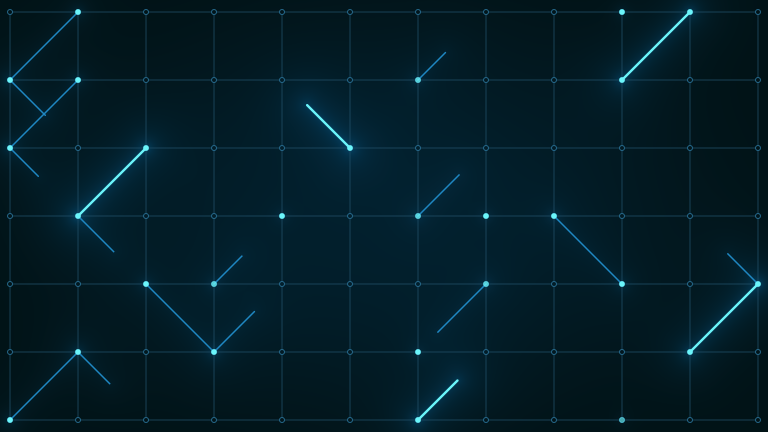
A Shadertoy shader for this background:

```glsl
// Dark circuit-like lattice: a thin square grid with a ring on every node,
// glowing diagonal paths and lit nodes. One path per stratum of the cell list
// keeps their number fixed; full paths may turn at their end into a short tail.

const vec2  CELLS  = vec2(11.0, 6.0);
const vec2  MARGIN = vec2(0.0232, 0.0278);  // first node, in canvas heights
const float PITCH  = 0.1574;                // node spacing, in canvas heights
const int   PATHS  = 14;
const int   STRAYS = 8;

const vec3 CENTRE_COL = vec3(0.009, 0.120, 0.170);
const vec3 EDGE_COL   = vec3(0.005, 0.072, 0.086);
const vec3 GRID_COL   = vec3(0.120, 0.300, 0.395);
const vec3 RING_COL   = vec3(0.150, 0.420, 0.560);
const vec3 THIN_COL   = vec3(0.120, 0.530, 0.760);
const vec3 BRIGHT_COL = vec3(0.420, 0.960, 0.980);
const vec3 GLOW_COL   = vec3(0.008, 0.125, 0.205);

float hash(float p) {
    p = fract(p * 0.1031);
    p *= p + 33.33;
    p *= p + p;
    return fract(p);
}

// Pixel coverage of a shape from its signed distance
float cover(float dist, float px) {
    return clamp(0.5 - dist / px, 0.0, 1.0);
}

float segmentDist(vec2 p, vec2 a, vec2 b) {
    vec2 pa = p - a, ba = b - a;
    return length(pa - ba * clamp(dot(pa, ba) / dot(ba, ba), 0.0, 1.0));
}

// Random grid place within the stratum of slot i, for a grid of given size
vec2 scatter(float i, float slots, vec2 size, float seed) {
    float index = floor((i + hash(i + seed)) * size.x * size.y / slots);
    float row = floor((index + 0.5) / size.x);
    return vec2(index - row * size.x, row);
}

// Grid lines bounded by the outer nodes
float gridLines(vec2 p, float halfWidth, float px) {
    vec2 toLine = abs(p - clamp(round(p), vec2(0.0), CELLS));
    vec2 outside = max(-p, p - CELLS);
    float vertical   = cover(max(toLine.x - halfWidth, outside.y), px);
    float horizontal = cover(max(toLine.y - halfWidth, outside.x), px);
    return max(vertical, horizontal);
}

// Adds a beam: x keeps thin coverage, y bright coverage, z the glow
vec3 addBeam(vec3 beams, vec2 p, vec2 a, vec2 b, bool isBright, float px) {
    float d = segmentDist(p, a, b);
    if (isBright) beams.y = max(beams.y, cover(d - 0.017, px));
    else          beams.x = max(beams.x, cover(d - 0.011, px));
    float halo = 0.6 * exp(-d * 3.0) + 0.3 * exp(-d * 14.0);
    return beams + vec3(0.0, 0.0, (isBright ? 1.0 : 0.28) * halo);
}

// Adds a lit node: x keeps the disc coverage, y its halo
vec2 addDot(vec2 lit, vec2 p, vec2 node, float level, float px) {
    float d = length(p - node);
    return vec2(max(lit.x, level * cover(d - 0.041, px)),
                max(lit.y, level * exp(-d * 12.0)));
}

void mainImage(out vec4 fragColor, in vec2 fragCoord) {
    vec2 uv = fragCoord / iResolution.xy;
    vec2 p = (fragCoord / iResolution.y - MARGIN) / PITCH;
    float px = 1.0 / (iResolution.y * PITCH);

    // Background, falling off towards the corners
    vec2 fromCentre = (uv - 0.5) * vec2(1.7, 1.45);
    vec3 base = mix(CENTRE_COL, EDGE_COL, smoothstep(0.1, 1.0, length(fromCentre)));

    // Paths: start at a cell corner and run along the diagonal
    vec3 beams = vec3(0.0);
    vec2 lit = vec2(0.0);
    for (int k = 0; k < PATHS; k++) {
        float i = float(k);
        bool isFull = (k % 7) % 2 == 0;
        bool isBright = k % 3 == 1;
        bool isRising = k % 4 != 2;
        float side = step(0.5, hash(i + 71.0));
        float reach = mix(0.37, 0.72, hash(i + 211.0));

        vec2 corner = vec2(side, isRising ? side : 1.0 - side);
        vec2 heading = 1.0 - 2.0 * corner;
        vec2 start = scatter(i, float(PATHS), CELLS, 23.0) + corner;
        vec2 end = start + heading * (isFull ? 1.0 : reach);
        beams = addBeam(beams, p, start, end, isBright, px);
        lit = addDot(lit, p, start, isFull || isBright ? 1.0 : 0.8, px);
        if (!isFull) continue;

        // Thin tail at a right angle, turned towards the inside of the grid
        lit = addDot(lit, p, end, 1.0, px);
        vec2 turn = vec2(heading.y, -heading.x);
        if (dot(turn, CELLS * 0.5 - end) < 0.0) turn = -turn;
        vec2 tip = end + turn * reach;
        bool inside = tip == clamp(tip, vec2(0.0), CELLS);
        if (k % 7 < 5 && inside) beams = addBeam(beams, p, end, tip, false, px);
    }

    // Lit nodes without a path
    for (int k = 0; k < STRAYS; k++) {
        vec2 node = scatter(float(k), float(STRAYS), CELLS + 1.0, 307.0);
        lit = addDot(lit, p, node, k == 0 ? 0.65 : 1.0, px);
    }

    // Glow, grid, then hollow rings that hide the line crossings
    base += GLOW_COL * (beams.z + 0.45 * lit.y);
    vec3 col = mix(base, GRID_COL, 0.66 * gridLines(p, 0.0088, px));
    float nodeDist = length(p - clamp(round(p), vec2(0.0), CELLS));
    col = mix(col, base, cover(nodeDist - 0.036, px));
    col = mix(col, RING_COL, cover(abs(nodeDist - 0.036) - 0.007, px));

    // Beams and lit nodes on top
    col = mix(col, THIN_COL, beams.x);
    col = mix(col, BRIGHT_COL, beams.y);
    col = mix(col, BRIGHT_COL, lit.x);
    fragColor = vec4(col, 1.0);
}
```
